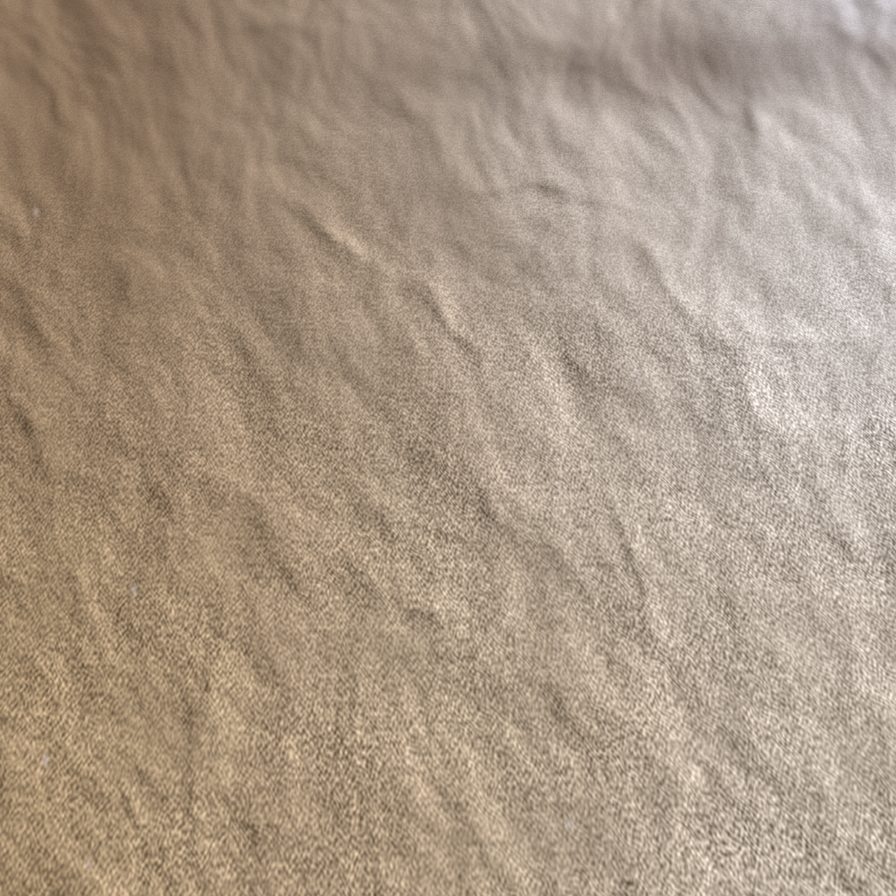
This texture is drawn by a WebGL 2 fragment shader. Its source:

```glsl
#version 300 es
precision highp float;
// Crumpled tan cotton cloth receding from the viewer, lit from the right.
// Soft noise and scattered creases form a height field shaded by its slope;
// a woven grain in perspective, a colour wash and lint flecks complete it.
uniform vec2 u_resolution;
out vec4 fragColor;

const float TAU = 6.28318;
const int CREASES = 36;
const int FLECKS = 9;

vec2 hash2(vec2 p) {
    vec3 q = fract(p.xyx * vec3(0.1031, 0.1030, 0.0973));
    q += dot(q, q.yzx + 33.33);
    return fract((q.xx + q.yz) * q.zy);
}

float cornerSlope(vec2 cell, vec2 offset) {
    float angle = TAU * hash2(cell).x;
    return dot(vec2(cos(angle), sin(angle)), offset);
}

// Gradient noise, roughly -0.7 to 0.7
float noise(vec2 p) {
    vec2 i = floor(p), f = p - i;
    vec2 u = f * f * f * (f * (f * 6.0 - 15.0) + 10.0);
    vec2 e = vec2(1.0, 0.0);
    float low = mix(cornerSlope(i, f), cornerSlope(i + e, f - e), u.x);
    float high = mix(cornerSlope(i + e.yx, f - e.yx), cornerSlope(i + 1.0, f - 1.0), u.x);
    return mix(low, high, u.y);
}

vec2 noise2(vec2 p) {
    return vec2(noise(p + 3.0), noise(p + 40.0));
}

// One tapered ridge of given half length and width, along a tilted axis
float crease(vec2 p, vec2 centre, float tilt, float halfLength, float width) {
    vec2 axis = vec2(sin(tilt), -cos(tilt));
    vec2 d = p - centre;
    float along = dot(d, axis) / halfLength;
    float across = dot(d, vec2(-axis.y, axis.x)) / width;
    across *= across > 0.0 ? 0.6 : 1.1;
    return exp(-across * across - along * along * 1.6);
}

float creases(vec2 p) {
    vec2 bent = p + 0.04 * noise2(p * 8.0) + 0.015 * noise2(p * 21.0);
    float sum = 0.0;
    for (int i = 0; i < CREASES; i++) {
        float k = float(i);
        vec2 r = hash2(vec2(k + 2.0, 17.0));
        vec2 s = hash2(vec2(k + 9.0, 71.0));
        vec2 centre = vec2(fract(k * 0.618 + 0.3), (k + r.x) / float(CREASES));
        float tilt = mix(0.05, 0.75, centre.y) + 0.7 * (r.y - 0.5);
        if (i % 6 == 4) tilt = 1.5;
        float halfLength = mix(0.03, 0.12, s.x * s.x);
        sum += mix(0.4, 1.0, s.y) * crease(bent, centre, tilt, halfLength, mix(0.008, 0.015, r.y));
    }
    return sum;
}

float clothHeight(vec2 p) {
    vec2 leaning = vec2(p.x + 0.2 * p.y, p.y * 0.85) + 0.03 * noise2(p * 7.0 + 20.0);
    float swell = 2.2 * noise(leaning * 6.0) + 1.5 * noise(leaning * 14.0 + 11.0);
    float wrinkles = 0.75 * noise(leaning * 30.0 + 5.0) + 0.25 * noise(leaning * 65.0 + 8.0);
    return swell + wrinkles + creases(p);
}

// Light from the upper right: slopes facing it are positive
float slopeLight(vec2 p) {
    vec2 stepToLight = 0.007 * vec2(0.85, 0.53);
    return clothHeight(p) - clothHeight(p + stepToLight);
}

// Twill threads and fuzz on a plane that recedes upward
float weave(vec2 p) {
    float nearness = 1.0 / (2.0 - p.y);
    vec2 q = 540.0 * vec2((p.x - 0.5) * nearness, 1.2 * nearness) + 400.0;
    vec2 thread = q + 1.8 * noise2(q * 0.17);
    float twill = sin(TAU * 0.5 * (thread.x + 0.3 * thread.y)) * sin(TAU * 0.5 * thread.y);
    float fuzz = 1.15 * noise(q * 0.93 + 7.0) + 0.65 * noise(q * vec2(0.42, 0.55) + 90.0);
    float patchiness = 1.0 + 0.5 * noise(p * 9.0 + 70.0);
    float focus = mix(1.0, 0.25, smoothstep(0.45, 0.95, p.y));
    return focus * patchiness * (0.36 * focus * twill + fuzz);
}

float spot(vec2 p, vec2 centre, vec2 size) {
    vec2 d = (p - centre) / size;
    return exp(-dot(d, d));
}

float lint(vec2 p) {
    float sum = 0.0;
    for (int i = 0; i < FLECKS; i++) {
        vec2 r = hash2(vec2(float(i) + 31.0, 5.0));
        vec2 centre = vec2(r.x, 0.8 * fract(float(i) * 0.618 + 0.1));
        sum += mix(0.35, 0.9, r.y) * spot(p, centre, vec2(0.0028, mix(0.003, 0.007, r.y)));
    }
    return min(sum, 1.0);
}

// Warm on the left, pale and cool on the right, dim at the upper left
vec3 clothColour(vec2 p) {
    float across = smoothstep(0.0, 1.05, p.x + 0.1 * noise(p * 3.0));
    float up = smoothstep(0.1, 1.05, p.y);
    vec3 left = mix(vec3(0.64, 0.545, 0.425), vec3(0.53, 0.44, 0.355), up);
    vec3 right = mix(vec3(0.725, 0.67, 0.61), vec3(0.765, 0.732, 0.715), up);
    vec3 colour = mix(left, right, across);
    colour += vec3(0.05, 0.065, 0.085) * spot(p, vec2(1.0, 0.64), vec2(0.32, 0.27));
    colour -= vec3(0.16, 0.17, 0.17) * spot(p, vec2(0.8, 0.93), vec2(0.28, 0.045));
    return colour + vec3(0.02, 0.03, 0.06) * spot(p, vec2(1.0, 1.0), vec2(0.12, 0.05));
}

void main() {
    vec2 p = gl_FragCoord.xy / u_resolution;
    float shade = 0.32 * slopeLight(p) + 0.29 * weave(p);
    vec3 colour = clothColour(p) * (1.0 + shade * vec3(1.0, 1.06, 1.14));
    colour = mix(colour, vec3(0.82, 0.79, 0.82), 0.7 * lint(p));
    fragColor = vec4(clamp(colour, 0.0, 1.0), 1.0);
}
```
